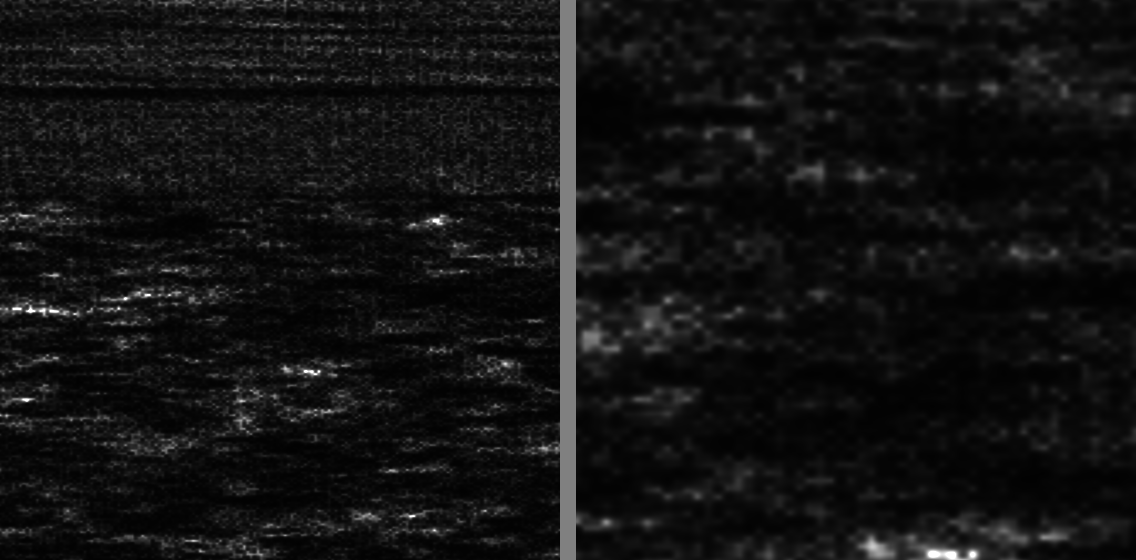
Left: the whole. Right: its middle third, enlarged.
Give the GLSL for this texture, as a Shadertoy shader.

```glsl
float hash(vec2 cell, float seed) {
    return fract(sin(dot(cell, vec2(127.1, 311.7)) + seed * 74.7) * 43758.5453);
}

// Smooth value noise, centred on zero
float noise(vec2 p, float seed) {
    vec2 cell = floor(p);
    vec2 f = fract(p);
    vec2 w = f * f * (3.0 - 2.0 * f);
    float low = mix(hash(cell, seed), hash(cell + vec2(1.0, 0.0), seed), w.x);
    float high = mix(hash(cell + vec2(0.0, 1.0), seed), hash(cell + vec2(1.0), seed), w.x);
    return mix(low, high, w.y) - 0.5;
}

// Soft horizontal ridge with a slightly wavering centre line
float seam(vec2 uv, float height, float halfWidth, float seed) {
    float waver = 0.008 * noise(vec2(uv.x * 3.0, 0.5), seed);
    float d = (uv.y - height - waver) / halfWidth;
    return exp(-d * d);
}

// Short broken dashes gathered in loose patches
float dashes(vec2 uv) {
    vec2 p = uv + vec2(0.0, 0.006 * noise(uv * vec2(5.0, 9.0), 1.0));
    float patches = 1.9 * noise(p * vec2(4.0, 15.0), 2.0);
    float streaks = 2.5 * noise(p * vec2(9.0, 56.0), 3.0);
    float flecks = 2.7 * noise(p * vec2(23.0, 112.0), 4.0);
    return patches + streaks + flecks;
}

// Long, slightly falling lines
float longLines(vec2 uv) {
    vec2 p = vec2(uv.x, uv.y + 0.025 * uv.x);
    return 1.6 * noise(p * vec2(2.0, 95.0), 5.0)
         + 1.1 * noise(p * vec2(5.0, 60.0), 6.0);
}

// Fine speckle over the whole surface
float speckle(vec2 uv) {
    return 2.1 * noise(uv * vec2(165.0, 205.0), 7.0)
         + 0.8 * noise(uv * vec2(90.0, 140.0), 8.0);
}

void mainImage(out vec4 fragColor, in vec2 fragCoord) {
    vec2 uv = fragCoord / iResolution.xy;

    // Zones: dashes below, plain speckle between, lines on top
    float calm = smoothstep(0.59, 0.74, uv.y);
    float lined = mix(0.3, 1.0, smoothstep(0.79, 0.86, uv.y));

    // Brightness is built up in logarithmic units
    float dashTone = log(0.043) + dashes(uv);
    float calmTone = log(0.067) + lined * longLines(uv);
    float tone = mix(dashTone, calmTone, calm) + speckle(uv);

    // Dark seams and the dim band through the middle
    tone -= 2.0 * seam(uv, 0.836, 0.008, 11.0) * smoothstep(-0.1, 0.25, uv.x);
    tone -= 0.9 * seam(uv, 0.945, 0.004, 12.0) * smoothstep(0.2, 0.7, uv.x);
    tone -= 0.8 * seam(uv, 0.647, 0.005, 13.0);
    tone -= 0.8 * seam(uv, 0.575, 0.007, 14.0);
    tone -= 0.5 * seam(uv, 0.480, 0.035, 15.0);

    float grey = clamp(0.006 + exp(tone), 0.0, 1.0);
    fragColor = vec4(vec3(grey), 1.0);
}
```
